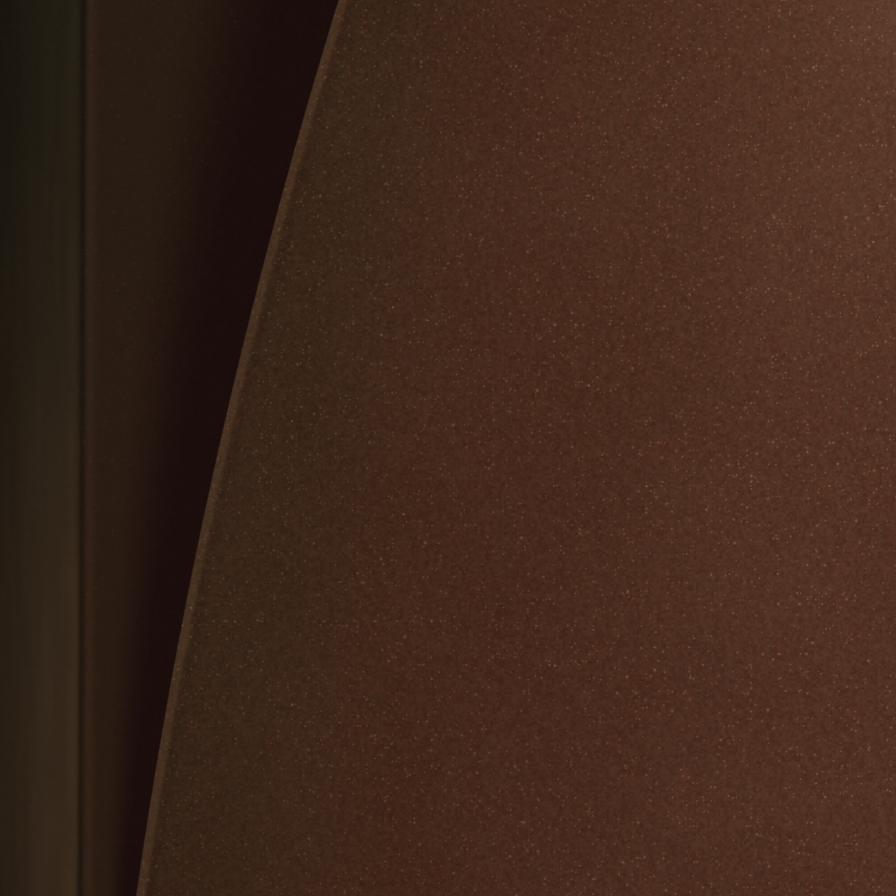
This texture is drawn by a WebGL 2 fragment shader. Its source:

```glsl
#version 300 es
precision highp float;

uniform vec2 u_resolution;
out vec4 outColor;

float hash(vec2 p) {
    vec3 q = fract(p.xyx * vec3(0.1031, 0.1030, 0.0973));
    q += dot(q, q.yzx + 33.33);
    return fract((q.x + q.y) * q.z);
}

float noise(vec2 p) {
    vec2 cell = floor(p), f = fract(p);
    f = f * f * (3.0 - 2.0 * f);
    float low = mix(hash(cell), hash(cell + vec2(1, 0)), f.x);
    float high = mix(hash(cell + vec2(0, 1)), hash(cell + vec2(1, 1)), f.x);
    return mix(low, high, f.y);
}

// Soft round flecks, one per occupied cell
float flecks(vec2 p, float density) {
    vec2 cell = floor(p);
    vec2 center = 0.35 + 0.3 * vec2(hash(cell + 17.0), hash(cell + 43.0));
    float present = step(1.0 - density, hash(cell));
    float glow = 1.0 - smoothstep(0.05, 0.42, length(fract(p) - center));
    return present * glow * (0.4 + 0.6 * hash(cell + 71.0));
}

float band(float x, float center, float width) {
    float d = (x - center) / width;
    return exp(-d * d);
}

// Narrow strip on the left, lit from below
vec3 sidePanel(vec2 uv) {
    vec3 color = mix(vec3(0.195, 0.145, 0.098), vec3(0.125, 0.105, 0.070), smoothstep(0.15, 1.0, uv.y));
    color *= mix(0.80, 1.06, smoothstep(0.0, 0.06, uv.x));
    return color * (0.96 + 0.08 * noise(uv * vec2(140.0, 14.0)));
}

// Recess between the crease and the curved rim
vec3 recess(vec2 uv, float edge) {
    vec3 color = mix(vec3(0.165, 0.105, 0.070), vec3(0.158, 0.110, 0.074), uv.y);
    float depth = edge - uv.x;
    float shadowWidth = 0.025 + 0.105 * uv.y;
    float shadow = 1.0 - smoothstep(0.45 * shadowWidth, 1.45 * shadowWidth, depth);
    return mix(color, vec3(0.105, 0.052, 0.045), shadow);
}

// Broad face, warming and brightening toward the upper right
vec3 face(vec2 uv, float edge) {
    float across = clamp((uv.x - edge) / (1.0 - edge), 0.0, 1.0);
    vec3 color = mix(vec3(0.212, 0.138, 0.090), vec3(0.262, 0.153, 0.103), smoothstep(0.0, 0.45, across));
    color = mix(color, vec3(0.308, 0.185, 0.132), smoothstep(0.35, 1.0, across));
    color += vec3(0.060, 0.052, 0.040) * exp(-2.6 * distance(uv, vec2(1.03, 0.98)));
    return color + 0.012 * (noise(uv * 9.0) - 0.5);
}

void main() {
    vec2 uv = gl_FragCoord.xy / u_resolution;
    float pixel = 1.0 / u_resolution.x;
    float edge = 0.152 + 0.143 * uv.y + 0.083 * uv.y * uv.y;
    float crease = 0.089 + 0.004 * uv.y;
    float onFace = smoothstep(-pixel, pixel, uv.x - edge);
    float pastCrease = smoothstep(-0.004, 0.004, uv.x - crease);

    vec3 color = mix(sidePanel(uv), recess(uv, edge), pastCrease);

    // Crease groove with a faint ridge on either side
    color += vec3(0.030, 0.023, 0.016) * band(uv.x, crease + 0.009, 0.006);
    color += vec3(0.014, 0.010, 0.007) * band(uv.x, crease - 0.010, 0.006);
    color *= 1.0 - 0.30 * band(uv.x, crease, 0.0035);

    color = mix(color, face(uv, edge), onFace);

    // Lit rim and the soft line behind it
    float rim = onFace * (1.0 - smoothstep(0.007, 0.013, uv.x - edge));
    color += vec3(0.048, 0.042, 0.030) * rim;
    color *= 1.0 - 0.07 * onFace * band(uv.x, edge + 0.017, 0.006);

    // Fine grain and scattered metallic flecks
    float grainAmount = mix(0.25, 1.0, onFace) * mix(0.6, 1.0, uv.x);
    float grain = noise(uv * 410.0) + 0.6 * noise(uv.yx * 230.0 + 9.0) - 0.8;
    color += vec3(0.050, 0.043, 0.036) * grain * grainAmount;
    float tint = noise(uv * 190.0 + 31.0) - 0.5;
    color += vec3(0.016, -0.008, -0.010) * tint * grainAmount;

    float sparkle = 0.0;
    for (int i = 0; i < 3; i++) {
        float layer = float(i);
        vec2 p = uv * (250.0 - 45.0 * layer) + 13.7 * layer;
        sparkle += flecks(p, 0.07 - 0.025 * layer);
    }
    float lit = mix(0.22 * pastCrease * smoothstep(0.03, 0.13, edge - uv.x), 0.55 + 0.45 * uv.x, onFace);
    color += vec3(0.150, 0.130, 0.095) * sparkle * lit;

    outColor = vec4(clamp(color, 0.0, 1.0), 1.0);
}
```
